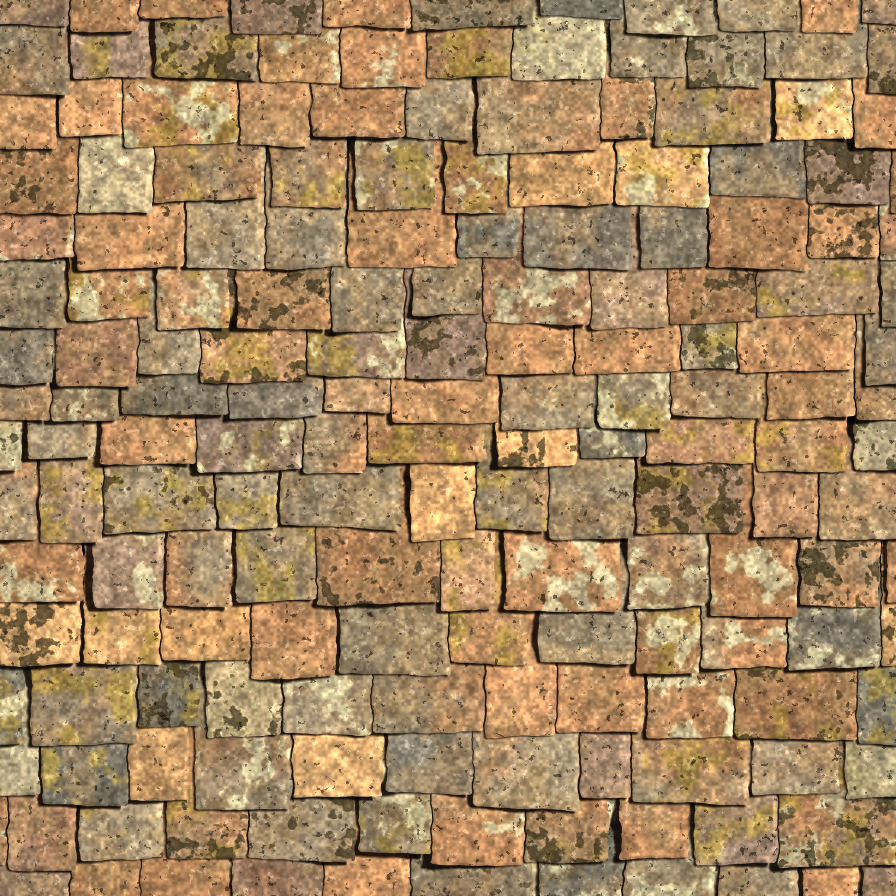
Write a Shadertoy shader that draws this texture.

```glsl
// Weathered clay roof tiles: 15 overlapping rows of about 10 uneven tiles.
// Rows are layered from the lowest to the highest; each casts a shadow down and
// to the left, and each tile gets its own clay tone, grain, lichen and moss.

const vec2 GRID = vec2(10.0, 15.0);

float hash(vec2 p) {
    vec3 a = fract(p.xyx * vec3(0.1031, 0.1030, 0.0973));
    a += dot(a, a.yzx + 33.33);
    return fract((a.x + a.y) * a.z);
}

float noise(vec2 p) {
    vec2 i = floor(p), f = fract(p);
    f = f * f * (3.0 - 2.0 * f);
    return mix(mix(hash(i), hash(i + vec2(1, 0)), f.x),
               mix(hash(i + vec2(0, 1)), hash(i + vec2(1, 1)), f.x), f.y);
}

float fbm(vec2 p) {
    float sum = 0.0, amp = 0.533;
    for (int k = 0; k < 4; k++) {
        sum += amp * noise(p);
        p = mat2(1.6, 1.2, -1.2, 1.6) * p + 17.3;
        amp *= 0.5;
    }
    return sum;
}

// Left border of tile i in a row, in column units
float border(float i, float row) {
    vec2 id = mod(vec2(i, row), GRID);
    return i + hash(vec2(id.y, 91.0)) + 0.46 * (hash(id + 5.0) - 0.5);
}

// Signed depth inside the tile (in row heights) and the id of that tile
float tileDepth(vec2 q, float row, out vec2 id) {
    q += 0.07 * (vec2(fbm(q * 4.0 + row * 7.0), fbm(q * 4.0 - row * 9.0)) - 0.5);
    float i = floor(q.x - hash(vec2(mod(row, GRID.y), 91.0)));
    if (q.x < border(i, row)) i--;
    else if (q.x >= border(i + 1.0, row)) i++;
    id = mod(vec2(i, row), GRID);
    float left = border(i, row), right = border(i + 1.0, row);
    float gap = 0.012 + 0.12 * pow(hash(id + 31.0), 4.0);
    float side = 1.5 * min(q.x - left - gap, right - q.x - 0.004);

    // Uneven courses: the middle rows sit higher, each tile hangs a little askew
    float bottom = row + 0.64 * exp(-pow(id.y - 7.0, 2.0) / 2.0)
                 + 0.22 * exp(-pow(id.y - 4.2, 2.0) / 2.5)
                 + 0.32 * (hash(id + 47.0) - 0.5)
                 + 0.14 * (hash(id + 53.0) - 0.5) * (q.x - 0.5 * (left + right));
    return 0.05 - length(max(0.05 - vec2(side, q.y - bottom), 0.0));
}

vec3 tileColor(vec2 p, vec2 id) {
    vec2 s = p + id * 3.7;
    float broad = fbm(s * 16.0), patches = fbm(s * 32.0 + 40.0), fine = fbm(s * 95.0);

    // Fired clay tones
    vec3 c = mix(vec3(0.77, 0.56, 0.38), vec3(0.63, 0.56, 0.44),
                 smoothstep(0.25, 0.75, hash(id + 11.0) + 0.9 * (broad - 0.5)));
    c = mix(c, vec3(0.93, 0.70, 0.45), 0.8 * step(0.84, hash(id + 13.0)));
    c = mix(c, vec3(0.48, 0.46, 0.40), 0.85 * step(0.88, hash(id + 17.0)));
    c = mix(c, vec3(0.68, 0.52, 0.43), 0.5 * step(0.82, hash(id + 19.0)));
    c *= 0.93 + 0.24 * hash(id + 23.0);

    // Stains, ochre lichen, pale lichen and dark moss
    c = mix(c, vec3(0.73, 0.59, 0.40), 0.5 * smoothstep(0.4, 0.65, patches));
    float ochre = smoothstep(0.5, 0.7, fbm(s * 36.0 + 9.0) + 0.3 * (fine - 0.5));
    c = mix(c, vec3(0.69, 0.58, 0.25), 0.65 * ochre * step(0.65, hash(id + 29.0)));
    float pale = smoothstep(0.59, 0.66, patches + 0.5 * (fine - 0.5));
    c = mix(c, vec3(0.82, 0.78, 0.61), 0.8 * pale * step(0.74, hash(id + 37.0)));
    c = mix(c, vec3(0.82, 0.77, 0.60), 0.7 * step(0.985, hash(id + 61.0)));
    float moss = smoothstep(0.57, 0.68, patches * 0.4 + broad * 0.6 + 0.8 * (fine - 0.5));
    c = mix(c, vec3(0.20, 0.17, 0.10), 0.75 * moss * step(0.82, hash(id + 41.0)));

    // Grain, pits and bright flecks
    c *= 0.53 + 0.2 * broad + 0.64 * fine;
    c *= 0.82 + 0.38 * noise(p * 280.0);
    c *= 1.0 - 0.5 * smoothstep(0.72, 0.79, fbm(s * 150.0 + 70.0));
    return c + 0.14 * smoothstep(0.69, 0.76, fbm(s * 150.0 + 20.0));
}

void mainImage(out vec4 fragColor, in vec2 fragCoord) {
    vec2 p = fragCoord / iResolution.xy;
    vec2 q = p * GRID + vec2(0.0, 0.43);
    float soft = 0.7 * GRID.y / iResolution.y;
    vec3 color = vec3(0.12, 0.09, 0.07);

    for (float k = -2.0; k <= 1.0; k++) {
        float row = floor(q.y) + k;
        vec2 id, other;
        float depth = tileDepth(q, row, id);
        float lift = 0.3 + 1.6 * pow(noise(q * 1.9 + 3.0), 2.0);
        float sunward = tileDepth(q + vec2(0.06, 0.045) * lift, row, other);

        // Shadow on the rows beneath, then the tile with its sunlit right rim
        float shadow = smoothstep(-0.03, 0.03, sunward);
        color = mix(color, color * vec3(0.17, 0.14, 0.12), shadow);
        float rim = clamp((depth - sunward) * 4.0, -0.1, 0.14);
        if (other.x != id.x) rim = 0.1;
        vec3 clay = tileColor(p, id) * (1.0 + rim);
        color = mix(color, clay, smoothstep(-soft, soft, depth));
    }
    fragColor = vec4(clamp(color, 0.0, 1.0), 1.0);
}
```
